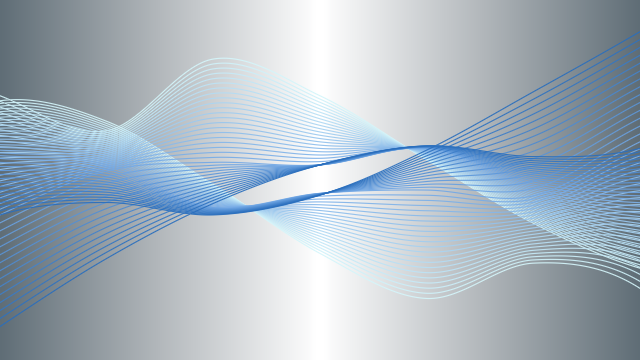
Reproduce this background procedurally as a WebGL 1 fragment shader.

```glsl
precision highp float;
// Two twisting ribbons of fine pale-to-blue lines over a brushed silver gradient.

uniform vec2 u_resolution;

const float LINES = 36.0;

// Smooth cubic weight of a knot lying d knots away
float knotWeight(float d) {
  d = abs(d);
  if (d < 1.0) return (1.5 * d - 2.5) * d * d + 1.0;
  if (d < 2.0) return ((-0.5 * d + 2.5) * d - 4.0) * d + 2.0;
  return 0.0;
}

// Height of a curve through nine even knots, one beyond each side
float curve(float x, mat3 knots) {
  float y = 0.0;
  for (int i = 0; i < 3; i++) {
    for (int j = 0; j < 3; j++) {
      y += knots[i][j] * knotWeight(x * 6.0 + 1.0 - float(i * 3 + j));
    }
  }
  return y;
}

// Pale edge, dense fold and blue edge of the ribbon with the upper crest
vec3 crestRibbon(float x) {
  return vec3(
    curve(x, mat3(0.86, 0.734, 0.637, 0.836, 0.734, 0.556, 0.38, 0.255, 0.21)),
    curve(x, mat3(0.24, 0.403, 0.525, 0.549, 0.542, 0.588, 0.486, 0.456, 0.47)),
    curve(x, mat3(-0.11, 0.093, 0.282, 0.435, 0.542, 0.595, 0.565, 0.588, 0.72)));
}

// The same three edges of the ribbon with the lower trough
vec3 troughRibbon(float x) {
  return vec3(
    curve(x, mat3(0.58, 0.72, 0.663, 0.488, 0.296, 0.171, 0.269, 0.199, -0.11)),
    curve(x, mat3(0.58, 0.56, 0.537, 0.425, 0.463, 0.472, 0.456, 0.606, 0.74)),
    curve(x, mat3(0.26, 0.403, 0.4375, 0.403, 0.458, 0.583, 0.745, 0.912, 1.09)));
}

// Share of each edge in the line at t across the ribbon
vec3 edgeShares(float t) {
  float toFold = min(t / 0.6, 1.0);
  float toBlue = max((t - 0.6) / 0.4, 0.0);
  return vec3(1.0 - toFold, toFold - toBlue, toBlue);
}

// Antialiased coverage of a thin sloping line
float stroke(float offset, float slope) {
  float dist = abs(offset) / sqrt(1.0 + slope * slope);
  return clamp(0.5 + (0.0016 - dist) * u_resolution.y, 0.0, 1.0);
}

void main() {
  vec2 uv = gl_FragCoord.xy / u_resolution;

  // Silver sheen, brightest along the vertical centre
  float side = abs(uv.x - 0.5) * 2.0;
  vec3 color = mix(vec3(1.0), vec3(0.70, 0.72, 0.735), smoothstep(0.0, 0.04, side) * min(side * 2.0, 1.0));
  color = mix(color, vec3(0.37, 0.425, 0.46), max(side * 2.0 - 1.0, 0.0));

  // Ribbon edges and their slopes at this column
  float stepX = 0.002;
  float run = stepX * u_resolution.x / u_resolution.y;
  vec3 crest = crestRibbon(uv.x);
  vec3 trough = troughRibbon(uv.x);
  vec3 crestSlope = (crestRibbon(uv.x + stepX) - crest) / run;
  vec3 troughSlope = (troughRibbon(uv.x + stepX) - trough) / run;

  // Lines from the pale edges to the blue edges, blue on top
  for (float i = 0.0; i < LINES; i++) {
    vec3 shares = edgeShares(i / (LINES - 1.0));
    vec3 lineColor = mat3(0.83, 0.96, 0.98, 0.45, 0.66, 0.90, 0.16, 0.43, 0.74) * shares;
    float ink = max(
      stroke(uv.y - dot(crest, shares), dot(crestSlope, shares)),
      stroke(uv.y - dot(trough, shares), dot(troughSlope, shares)));
    color = mix(color, lineColor, ink * 0.92);
  }

  gl_FragColor = vec4(color, 1.0);
}
```
